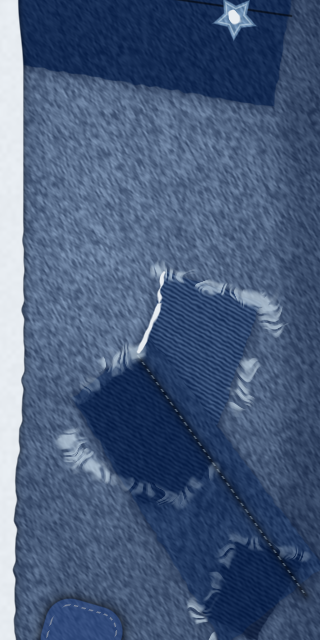
Write a WebGL 1 fragment shader that draws this texture.

```glsl
precision highp float;
uniform vec2 u_resolution;

#define NAVY vec3(0.035, 0.095, 0.215)
#define PALE vec3(0.66, 0.76, 0.88)
#define PAPER vec3(0.905, 0.925, 0.945)
#define THREAD vec3(0.8, 0.87, 0.92)
#define FLECK_SCALE vec2(165.0, 58.0)
#define TWILL_COUNT 78.0
#define RAGGED 0.01

vec2 p; // x runs 0..1 to the right, y runs 0..2 downward
vec2 w; // p with ragged distortion

float hash(vec2 c) {
  c = fract(c * vec2(0.1031, 0.1137));
  c += dot(c, c.yx + 33.33);
  return fract((c.x + c.y) * c.x * 17.3);
}

float noise(vec2 c) {
  vec2 i = floor(c), f = fract(c);
  f = f * f * (3.0 - 2.0 * f);
  return mix(mix(hash(i), hash(i + vec2(1, 0)), f.x),
             mix(hash(i + vec2(0, 1)), hash(i + vec2(1, 1)), f.x), f.y);
}

vec2 turn(vec2 v, float a) {
  return vec2(cos(a) * v.x + sin(a) * v.y, cos(a) * v.y - sin(a) * v.x);
}

float cover(float d) {
  float px = 1.0 / u_resolution.x;
  return 1.0 - smoothstep(-px, px, d);
}

// Distance to a line, negative on the inner side
float edge(vec2 q, vec2 a, vec2 b) {
  vec2 e = normalize(b - a), v = q - a;
  return e.y * v.x - e.x * v.y;
}

float quad(vec4 m, vec4 n) {
  return max(max(edge(w, m.xy, m.zw), edge(w, m.zw, n.xy)),
             max(edge(w, n.xy, n.zw), edge(w, n.zw, m.xy)));
}

float segment(vec2 q, vec4 s) {
  vec2 v = q - s.xy, e = s.zw - s.xy;
  return length(v - e * clamp(dot(v, e) / dot(e, e), 0.0, 1.0));
}

// Loose threads standing across a torn edge
float fray(float ax, float ay, float bx, float by, float width) {
  vec4 s = vec4(ax, ay, bx, by);
  float along = dot(p - s.xy, normalize(s.zw - s.xy));
  float across = edge(p, s.xy, s.zw);
  float strand = noise(vec2(along * 115.0 + 9.0 * noise(p * 22.0), across * 26.0 + 40.0));
  float reach = width * (0.45 + 0.9 * noise(p * 38.0));
  return (1.0 - smoothstep(reach * 0.3, reach, segment(p, s))) * smoothstep(0.2, 0.75, strand);
}

float star(vec2 c, float radius) {
  float sector = 1.2566;
  float a = abs(mod(atan(c.y, c.x) + 0.25, sector) - sector * 0.5);
  vec2 inner = vec2(cos(sector * 0.5), sin(sector * 0.5));
  return edge(length(c) * vec2(cos(a), sin(a)), vec2(radius, 0), radius * 0.52 * inner);
}

// A patch of the given tone with a soft shadow around it
float lay(float tone, float d, float patchTone) {
  return mix(tone * (1.0 - 0.4 * exp(-max(d, 0.0) * 70.0)), patchTone, cover(d));
}

void main() {
  p = gl_FragCoord.xy / u_resolution;
  p.y = 2.0 - 2.0 * p.y;
  w = p + RAGGED * (vec2(noise(p * 45.0), noise(p * 45.0 + 70.0)) - 0.5);

  // Slanted flecks and twill ribs
  float fleck = noise(turn(p, -0.5) * FLECK_SCALE) * 0.65
    + noise(turn(p, -0.9) * FLECK_SCALE * 1.3 + 31.0) * 0.35 - 0.5;
  float rib = sin(6.2832 * TWILL_COUNT * dot(p, vec2(-0.5, 0.866)) + 2.0 * noise(p * 60.0));

  // Faded base denim
  vec2 fade = (p - vec2(0.4, 0.72)) * vec2(1.7, 1.1);
  float tone = 0.37 + 0.17 * exp(-dot(fade, fade) * 1.6);
  tone += 0.07 * (noise(p * vec2(9, 5)) - 0.5) - 0.11 * smoothstep(0.84, 0.93, p.x);

  // Patches
  float top = quad(vec4(-0.1, -0.1, 0.925, -0.1), vec4(0.855, 0.335, 0, 0.19));
  float middle = quad(vec4(0.52, 0.845, 0.815, 0.945), vec4(0.67, 1.36, 0.44, 1.1));
  float strip = quad(vec4(0.225, 1.245, 0.465, 1.05), vec4(1.01, 1.77, 0.7, 2.02));
  float dark = quad(vec4(0.25, 1.27, 0.43, 1.12), vec4(0.68, 1.47, 0.47, 1.62));
  dark = max(dark, length(w - vec2(0.45, 1.34)) - 0.235);
  float small = quad(vec4(0.73, 1.68, 0.95, 1.74), vec4(0.8, 2, 0.63, 1.92));
  tone = lay(tone, top, 0.11);
  tone = lay(tone, middle, 0.27);
  tone = lay(tone, strip, 0.17 + 0.06 * noise(p * 14.0));
  tone = lay(tone, dark, 0.085);
  tone = lay(tone, small, 0.075);

  // Grain strength follows the tone
  float ribbed = max(cover(max(middle, -strip)), 0.6 * cover(min(dark, small)));
  tone += mix(fleck * 0.93, rib * 0.36 + fleck * 0.45, ribbed) * (0.1 + tone * 0.8);
  vec3 color = mix(NAVY, PALE, clamp(tone, -0.05, 1.1));
  color += vec3(-0.025, 0, 0.035) * cover(min(top, min(middle, strip)));

  // Seams
  float seam = segment(p, vec4(0.43, 1.11, 0.955, 1.86));
  color *= 1.0 - 0.55 * exp(-seam * 110.0);
  float dash = smoothstep(-0.3, 0.3, sin(p.y * 300.0));
  color = mix(color, vec3(0.48, 0.55, 0.62), 0.75 * dash * cover(seam - 0.002));
  color *= 1.0 - 0.6 * cover(segment(p, vec4(0.5, -0.01, 0.91, 0.05)) - 0.003);

  // Frayed borders, faint then bright
  float faint = fray(0.43, 1.11, 0.23, 1.24, 0.035);
  faint = max(faint, fray(0.36, 1.5, 0.56, 1.56, 0.035));
  faint = max(faint, fray(0.56, 1.56, 0.67, 1.46, 0.035));
  faint = max(faint, fray(0.73, 1.68, 0.64, 1.91, 0.03));
  faint = max(faint, fray(0.73, 1.68, 0.95, 1.74, 0.025));
  float loose = fray(0.5, 0.845, 0.83, 0.95, 0.035);
  loose = max(loose, fray(0.83, 0.95, 0.86, 1.01, 0.055));
  loose = max(loose, fray(0.78, 1.15, 0.75, 1.25, 0.05));
  loose = max(loose, fray(0.22, 1.37, 0.25, 1.43, 0.06));
  loose = max(loose, fray(0.25, 1.43, 0.34, 1.49, 0.035));
  loose = max(loose, fray(0.43, 1.1, 0.34, 1.13, 0.04));
  loose = max(loose, fray(0.6, 1.89, 0.66, 2.0, 0.035));
  color = mix(color, THREAD, max(0.3 * faint, 0.68 * loose));
  float torn = min(segment(w, vec4(0.512, 0.85, 0.495, 0.95)) + 0.004,
                   segment(w, vec4(0.495, 0.95, 0.435, 1.1)));
  color = mix(color, PAPER, cover(torn - 0.004 - 0.009 * noise(p * 40.0)));

  // Star with a worn centre
  vec2 s = p - vec2(0.735, 0.055);
  float badge = star(s, 0.071);
  color = mix(color, vec3(0.4, 0.53, 0.67) + 0.25 * fleck, cover(badge));
  color = mix(color, THREAD, 0.65 * cover(abs(badge + 0.008) - 0.002));
  color = mix(color, PAPER, cover(length(s) - 0.012 - 0.018 * noise(p * 55.0)));

  // Stitched label
  vec2 l = abs(turn(p - vec2(0.255, 1.985), 0.28)) - vec2(0.045, 0.025);
  float label = length(max(l, 0.0)) + min(max(l.x, l.y), 0.0) - 0.078;
  color *= 1.0 - 0.55 * exp(-max(label, 0.0) * 80.0);
  color = mix(color, vec3(0.19, 0.29, 0.48) + 0.1 * fleck, cover(label));
  dash = smoothstep(-0.4, 0.1, sin((p.x + p.y) * 210.0));
  color = mix(color, vec3(0.6, 0.62, 0.66), 0.8 * dash * cover(abs(label + 0.02) - 0.002));

  // Paper margin
  float side = 0.057 + 0.016 * smoothstep(0.0, 0.22, p.y) - 0.028 * smoothstep(1.0, 1.8, p.y);
  side += 0.014 * smoothstep(0.6, 0.9, p.y) * (noise(vec2(3, p.y * 32.0)) - 0.5);
  color *= 1.0 - 0.4 * exp(-max(p.x - side, 0.0) * 130.0);
  color = mix(color, PAPER + 0.025 * (noise(p * 70.0) - 0.5), cover(p.x - side));
  gl_FragColor = vec4(clamp(color, 0.0, 1.0), 1);
}
```
